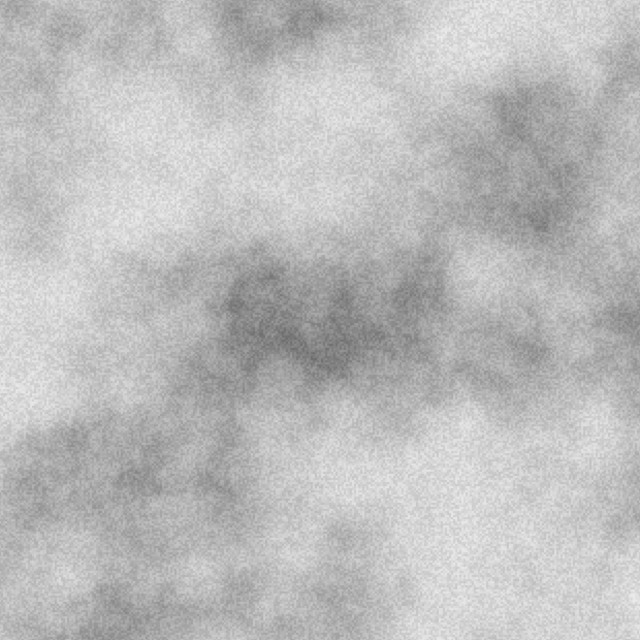
A Shadertoy shader for this texture:

```glsl
// Soft grey mist: mottled cloud patches under a fine film grain.
#define CLOUD_CELLS 4.0    // largest patches across the canvas
#define OCTAVES 6
#define GAIN 0.61          // strength of each finer layer
#define MID_GREY 0.77
#define CONTRAST 0.062     // linear spread of the greys
#define DARK_PULL 0.010    // deepens shadows, flattens highlights
#define GRAIN_CELLS 310.0
#define GRAIN_AMOUNT 0.12
#define SEED 37.0

// Integer hash of a lattice cell, 0 to 1
float hash(vec2 cell) {
    uvec2 q = uvec2(ivec2(cell)) * uvec2(1597334673u, 3812015801u);
    uint n = q.x ^ q.y;
    n = (n ^ (n >> 15)) * 2246822519u;
    n = (n ^ (n >> 13)) * 3266489917u;
    n ^= n >> 16;
    return float(n >> 8) / 16777216.0;
}

// Smooth value noise centred on zero
float valueNoise(vec2 p) {
    vec2 cell = floor(p);
    vec2 f = p - cell;
    vec2 w = f * f * f * (f * (f * 6.0 - 15.0) + 10.0);
    float low = mix(hash(cell), hash(cell + vec2(1, 0)), w.x);
    float high = mix(hash(cell + vec2(0, 1)), hash(cell + vec2(1, 1)), w.x);
    return mix(low, high, w.y) - 0.5;
}

// Layered noise, scaled to roughly unit deviation
float clouds(vec2 p) {
    const mat2 turnAndDouble = mat2(1.6, 1.2, -1.2, 1.6);
    float sum = 0.0, power = 0.0, amplitude = 1.0;
    for (int i = 0; i < OCTAVES; i++) {
        sum += amplitude * valueNoise(p);
        power += amplitude * amplitude;
        amplitude *= GAIN;
        p = turnAndDouble * p + SEED;
    }
    return sum / (0.214 * sqrt(power));
}

void mainImage(out vec4 fragColor, in vec2 fragCoord) {
    vec2 uv = fragCoord / iResolution.y;

    // Cloud tone with a longer tail towards the dark
    float density = clouds(uv * CLOUD_CELLS + SEED);
    float grey = MID_GREY + CONTRAST * density - DARK_PULL * density * density;

    // Fine grain over everything
    grey += GRAIN_AMOUNT * valueNoise(uv * GRAIN_CELLS + SEED);

    fragColor = vec4(vec3(clamp(grey, 0.0, 1.0)), 1.0);
}
```
